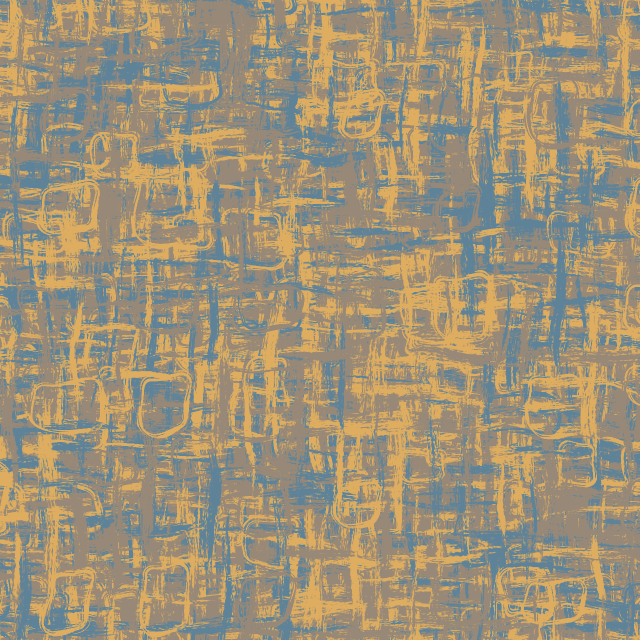
Reproduce this pattern procedurally as a Shadertoy shader.

```glsl
// Woven dry-brush strokes and scribbled loops in taupe, blue and gold.

const vec3 TAUPE = vec3(0.595, 0.535, 0.465);
const vec3 BLUE  = vec3(0.370, 0.515, 0.600);
const vec3 GOLD  = vec3(0.870, 0.680, 0.375);
const int LAYERS = 30;
const float SOFTNESS = 0.09;

float hash(vec2 p, float seed) {
    vec3 q = fract(p.xyx * vec3(0.1031, 0.1030, 0.0973) + seed * 0.137);
    q += dot(q, q.yzx + 33.33);
    return fract((q.x + q.y) * q.z);
}

float valueNoise(vec2 p, float seed) {
    vec2 i = floor(p), f = fract(p);
    f = f * f * (3.0 - 2.0 * f);
    float low  = mix(hash(i, seed), hash(i + vec2(1, 0), seed), f.x);
    float high = mix(hash(i + vec2(0, 1), seed), hash(i + vec2(1, 1), seed), f.x);
    return mix(low, high, f.y);
}

// Layered sines that bend straight strokes by hand-like amounts.
vec2 wobble(vec2 p, float seed) {
    vec2 shift = vec2(0.0);
    float amp = 0.005, freq = 15.0;
    for (int i = 0; i < 3; i++) {
        vec2 phase = seed * vec2(1.7, 2.9) + 1.5 * sin(freq * 0.6 * p + seed);
        shift += amp * sin(freq * p.yx + phase);
        amp *= 0.55;
        freq *= 1.9;
    }
    return p + shift;
}

// Broad drift of colour: negative is blue, positive is gold.
float regionTone(vec2 p) {
    float broad = sin(5.0 * p.x + 2.0 * sin(4.0 * p.y + 0.6) + 3.4);
    float local = sin(13.0 * p.y - 6.0 * p.x + 2.0 * sin(9.0 * p.x));
    return 0.06 * broad + 0.05 * local;
}

vec3 pickInk(float tone) {
    return tone < 0.31 ? BLUE : tone < 0.71 ? TAUPE : GOLD;
}

float inkEdge(float amount) {
    return smoothstep(-SOFTNESS, SOFTNESS, amount);
}

// One dry, bristly stroke along x in each grid cell; colour and cover.
vec4 brushStroke(vec2 p, vec2 grid, float seed, bool upright) {
    vec2 q = p * grid;
    q.x += 7.0 * hash(vec2(floor(q.y), 3.0), seed);
    vec2 cell = floor(q), u = fract(q) - 0.5;

    float halfWidth = mix(0.08, 0.34, hash(cell, seed + 1.0));
    float halfLength = mix(0.24, 0.42, hash(cell, seed + 2.0));
    float centre = (hash(cell, seed + 3.0) - 0.5) * (1.0 - 2.8 * halfWidth);
    float load = mix(-0.20, 0.09, hash(cell, seed + 4.0));

    float across = abs(u.y - centre) / halfWidth;
    float along = abs(u.x) / halfLength;
    float bristle = valueNoise(p * vec2(22.0, 620.0), seed);
    float grain = valueNoise(p * vec2(300.0, 760.0), seed + 5.0);
    float patchy = valueNoise(p * vec2(50.0, 150.0), seed + 7.0);
    float ink = 0.46 * bristle + 0.34 * grain + 0.20 * patchy + load - 0.34
              - 0.45 * across * across - 0.5 * pow(along, 3.0);

    vec2 home = p - u / grid;
    float tone = hash(cell, seed + 6.0) + regionTone(upright ? home.yx : home);
    return vec4(pickInk(tone), inkEdge(ink));
}

float roundedBox(vec2 p, vec2 size, float radius) {
    vec2 d = abs(p) - size + radius;
    return length(max(d, 0.0)) + min(max(d.x, d.y), 0.0) - radius;
}

// Rounded loops drawn with several loose parallel strands.
vec4 scribbledLoop(vec2 p, float scale, float seed) {
    vec2 q = p * scale + 5.0 * vec2(hash(vec2(1), seed), hash(vec2(2), seed));
    vec2 cell = floor(q), u = fract(q) - 0.5;
    vec2 size = mix(vec2(0.18), vec2(0.38),
                    vec2(hash(cell, seed + 1.0), hash(cell, seed + 2.0)));
    float band = mix(0.03, 0.065, hash(cell, seed + 3.0));
    float d = roundedBox(u + 0.02 * sin(9.0 * u.yx + seed), size, 0.11);
    float strand = valueNoise(vec2(d * 85.0, (u.x - u.y) * 6.0), seed + 4.0);
    float grain = valueNoise(p * 480.0, seed + 7.0);
    float ink = 0.78 * strand + 0.22 * grain - 0.38 - 0.4 * d * d / (band * band);
    float present = step(hash(cell, seed + 5.0), 0.6);
    float tone = hash(cell, seed + 6.0) + 0.2 + regionTone(p - u / scale);
    return vec4(pickInk(tone), present * inkEdge(ink));
}

// Paint crossing strokes, with a loop layer after every third one.
vec3 paint(vec2 p) {
    vec3 colour = TAUPE;
    for (int i = 0; i < LAYERS; i++) {
        float seed = float(i) * 11.0 + 4.0;
        float size = hash(vec2(float(i), 8.0), 1.0);
        bool upright = i % 2 == 1;
        vec2 bent = wobble(p, seed);
        vec2 grid = mix(vec2(3.0, 17.0), vec2(5.6, 32.0), size);
        vec4 ink = brushStroke(upright ? bent.yx : bent, grid, seed, upright);
        colour = mix(colour, ink.rgb, ink.a);
        if (i % 3 == 2) {
            vec4 loopInk = scribbledLoop(bent, mix(6.0, 9.0, size), seed);
            colour = mix(colour, loopInk.rgb, loopInk.a);
        }
    }
    return colour;
}

void mainImage(out vec4 fragColor, in vec2 fragCoord) {
    vec3 sum = vec3(0.0);
    for (int i = 0; i < 4; i++) {
        vec2 offset = vec2(i % 2, i / 2) * 0.5 - 0.25;
        sum += paint((fragCoord + offset) / iResolution.y);
    }
    fragColor = vec4(sum * 0.25, 1.0);
}
```
